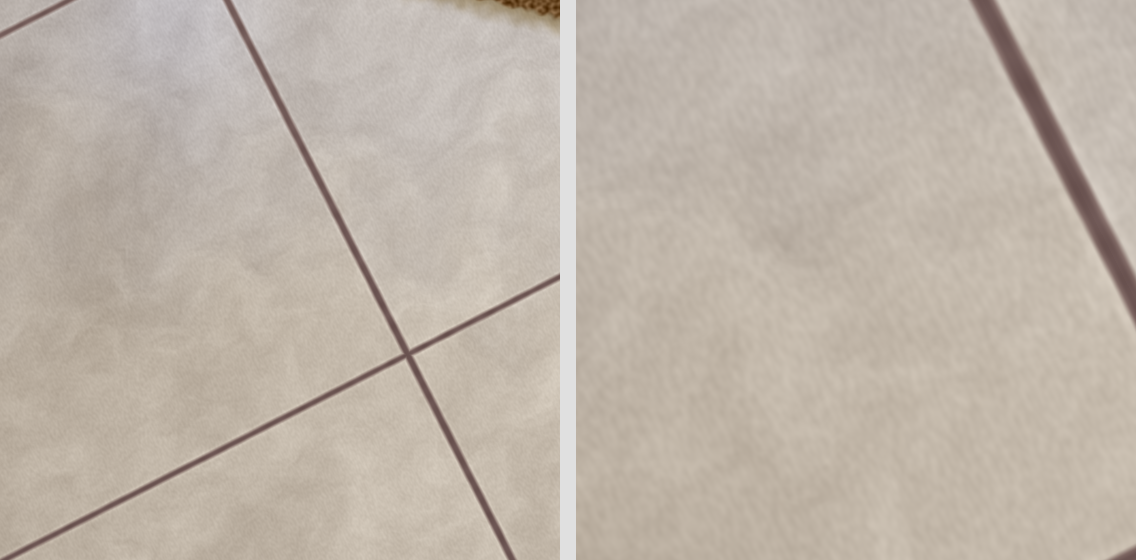
Left: the whole. Right: its middle third, enlarged.
This texture is drawn by a Shadertoy shader. Its source:

```glsl
vec2 hashGradient(vec2 cell) {
    vec3 h = fract(cell.xyx * vec3(0.1031, 0.1030, 0.0973));
    h += dot(h, h.yzx + 33.33);
    float angle = 6.2832 * fract((h.x + h.y) * h.z);
    return vec2(cos(angle), sin(angle));
}

float gradientNoise(vec2 p) {
    vec2 i = floor(p), f = fract(p);
    vec2 w = f * f * f * (f * (f * 6.0 - 15.0) + 10.0);
    vec2 e = vec2(0.0, 1.0);
    float a = dot(hashGradient(i), f);
    float b = dot(hashGradient(i + e.yx), f - e.yx);
    float c = dot(hashGradient(i + e.xy), f - e.xy);
    float d = dot(hashGradient(i + e.yy), f - e.yy);
    return mix(mix(a, b, w.x), mix(c, d, w.x), w.y);
}

float fbm(vec2 p) {
    float sum = 0.0, amplitude = 0.6;
    for (int i = 0; i < 5; i++) {
        sum += amplitude * gradientNoise(p);
        p = mat2(1.6, 1.2, -1.2, 1.6) * p + 7.3;
        amplitude *= 0.55;
    }
    return sum;
}

float glow(vec2 offset, vec2 radius) {
    offset /= radius;
    return exp(-dot(offset, offset));
}

void mainImage(out vec4 fragColor, in vec2 fragCoord) {
    vec2 p = fragCoord / iResolution.xy;
    float pixel = 1.0 / min(iResolution.x, iResolution.y);

    // Tilted square grid, measured from one tile corner
    vec2 d = p - vec2(0.728, 0.367);
    vec2 q = vec2(dot(d, vec2(0.891, 0.454)), dot(d, vec2(-0.454, 0.891)));
    vec2 tile = floor(q / 0.838);
    vec2 joint = q - 0.838 * round(q / 0.838);

    // Cloudy stone, different on every tile
    vec2 stone = q + tile * 5.7;
    float warp = fbm(stone * 4.0 + 11.0);
    float cloud = fbm(stone * 5.0 + warp * 1.2);
    float mottle = fbm(stone * vec2(17.0, 23.0) + warp * 2.0);
    float shade = 0.66 + 0.42 * (p.x - 0.5) + 0.65 * cloud + 0.38 * mottle;
    shade -= 0.28 * glow(p - vec2(0.20, 0.64), vec2(0.20, 0.25));
    shade -= 0.20 * glow(p - vec2(0.0, 0.62), vec2(0.08, 0.25));
    vec3 color = mix(vec3(0.67, 0.62, 0.56), vec3(0.81, 0.77, 0.715), clamp(shade, 0.0, 1.15));

    // Cool light from above, with a lavender glare
    float cool = smoothstep(0.30, 0.95, p.y + 0.3 * warp);
    color += cool * vec3(-0.012, 0.002, 0.036);
    color += vec3(0.03, 0.045, 0.08) * glow(p - vec2(0.31, 1.0), vec2(0.16, 0.22));

    // Fine slanted grain
    vec2 slant = vec2(p.x + p.y * 0.5, p.y - p.x * 0.5);
    color += 0.032 * gradientNoise(slant * vec2(210.0, 105.0));
    color += 0.016 * gradientNoise(p * 160.0 + 40.0);

    // Grout with pale bevels and a darker core
    vec2 halfWidth = vec2(0.0068, 0.0054) + 0.0006 * gradientNoise(q * 30.0);
    vec2 edge = abs(joint) - halfWidth;
    vec2 bevel = exp(-pow((edge - 0.003) / 0.003, vec2(2.0)));
    color += 0.035 * max(bevel.x, bevel.y);
    float seam = min(edge.x, edge.y);
    vec3 grout = mix(vec3(0.41, 0.32, 0.31), vec3(0.52, 0.43, 0.41), smoothstep(-0.005, 0.0, seam));
    grout += 0.05 * gradientNoise(q * 45.0) + 0.03 * cool;
    color = mix(grout, color, smoothstep(-0.0015 - pixel, 0.0015 + pixel, seam));

    // Fuzzy brown mat in the upper right corner, over its own shadow
    float mat = p.y - 1.0 + 0.24 * (p.x - 0.872) + 0.012 * gradientNoise(p * 45.0);
    color *= mix(vec3(1.0), vec3(0.80, 0.74, 0.60), smoothstep(-0.045, 0.0, mat));
    vec3 fibre = vec3(0.42, 0.29, 0.15) + 0.28 * gradientNoise(p * 110.0);
    color = mix(color, fibre, smoothstep(-0.004 - pixel, 0.004 + pixel, mat));

    fragColor = vec4(clamp(color, 0.0, 1.0), 1.0);
}
```
